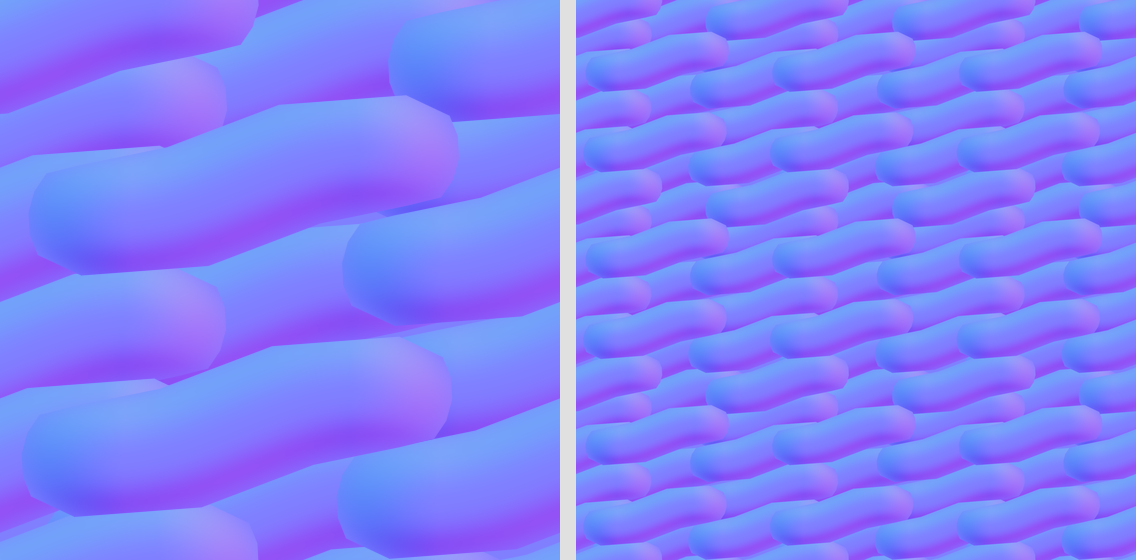
Left, the tile; right, the same tile 3 across and 3 down.
Write a WebGL 2 fragment shader that draws this texture map.

```glsl
#version 300 es
precision highp float;
// Tiling tangent-space normal map of overlapping, S-bent capsules.
// Two layers of jittered rows are painted back to front; each capsule has a
// low-poly outline and a smooth normal profile bent along its centreline.

uniform vec2 u_resolution;
out vec4 fragColor;

const float PI = 3.14159265;
const int LAYERS = 2;
const int ROWS = 5;                         // capsules per layer
const int OUTLINE_SIDES = 18;
const vec2 JITTER = vec2(0.20, 0.05);       // scatter of the centres
const float HALF_LENGTH = 0.28;             // centreline, without the caps
const float CAP_START = 0.20;               // where the ends begin to round off
const float CAP_LENGTH = 0.18;
const vec2 RADIUS = vec2(0.105, 0.114);     // cap reach, body half height
const float BEND_HEIGHT = 0.062;
const float BEND_REACH = 0.24;              // crest of the bend, droops beyond
const float TILT = 0.28;                    // strength of the normals
const float PROFILE = 2.35;                 // slope peaks inside the edge
const float GROOVE_DEPTH = 0.12;            // extra tilt on the lower flank
const float GROOVE_CENTRE = -0.64;
const float GROOVE_WIDTH = 0.23;
const vec3 FLAT_NORMAL = vec3(0.0, 0.0, 1.0);

vec2 hash2(vec2 cell) {
    vec3 h = fract(cell.xyx * vec3(0.1031, 0.1030, 0.0973));
    h += dot(h, h.yzx + 33.33);
    return fract((h.xx + h.yz) * h.zy);
}

// Height and direction of the S-shaped centreline.
float bend(float x) {
    return BEND_HEIGHT * sin(x / BEND_REACH * PI * 0.5);
}

vec2 bendDirection(float x) {
    float rate = PI * 0.5 / BEND_REACH;
    return normalize(vec2(1.0, BEND_HEIGHT * rate * cos(x * rate)));
}

// Turns a vector from the frame of the centreline into the canvas.
vec2 turn(vec2 v, vec2 along) {
    return v.x * along + v.y * vec2(-along.y, along.x);
}

// Corner of the outline: a ring pulled apart along the centreline.
vec2 outlineCorner(int i) {
    float angle = 2.0 * PI * float(i) / float(OUTLINE_SIDES);
    vec2 dir = vec2(cos(angle), sin(angle));
    float x = HALF_LENGTH * clamp(1.7 * dir.x, -1.0, 1.0);
    return vec2(x, bend(x)) + turn(RADIUS * dir, bendDirection(x));
}

// Signed distance to the polygonal outline, negative inside.
float outlineDistance(vec2 p) {
    float nearest = 1.0;
    float side = 1.0;
    vec2 a = outlineCorner(OUTLINE_SIDES - 1);
    for (int i = 0; i < OUTLINE_SIDES; i++) {
        vec2 b = outlineCorner(i);
        vec2 edge = b - a;
        vec2 toP = p - a;
        vec2 gap = toP - edge * clamp(dot(toP, edge) / dot(edge, edge), 0.0, 1.0);
        nearest = min(nearest, dot(gap, gap));
        bool crosses = (a.y > p.y) != (b.y > p.y);
        if (crosses && toP.x < edge.x * toP.y / edge.y) side = -side;
        a = b;
    }
    return side * sqrt(nearest);
}

// Normal from the offset to the centreline, turned along its slope.
vec3 capsuleNormal(vec2 p) {
    vec2 along = bendDirection(p.x);
    float beyondEnd = (p.x - clamp(p.x, -CAP_START, CAP_START)) / CAP_LENGTH;
    vec2 offset = vec2(beyondEnd, (p.y - bend(p.x)) * along.x / RADIUS.y);
    float reach = max(length(offset), 1e-4);
    float rise = sin(min(PROFILE * reach * sqrt(reach), PI));
    vec2 tilt = TILT * rise * offset / reach;

    float groove = (offset.y - GROOVE_CENTRE) / GROOVE_WIDTH;
    tilt.y -= GROOVE_DEPTH * exp(-groove * groove - 1.5 * offset.x * offset.x);

    tilt = turn(tilt, along);
    return vec3(tilt, sqrt(1.0 - dot(tilt, tilt)));
}

// Rows alternate between two columns half a row apart, so capsules interlock.
vec2 capsuleCentre(int layer, int row) {
    float column = mod(float(row + layer), 2.0);
    vec2 centre = vec2(0.5 - 0.5 * column, (float(row) + 0.5 * column + 0.3) / float(ROWS));
    return centre + JITTER * (hash2(vec2(row, layer) + 3.0) - 0.5);
}

void main() {
    vec2 uv = gl_FragCoord.xy / u_resolution;
    float pixel = 1.0 / min(u_resolution.x, u_resolution.y);
    vec3 normal = FLAT_NORMAL;

    // Paint back to front; every capsule wraps around the tile.
    for (int layer = 0; layer < LAYERS; layer++) {
        for (int i = 0; i < ROWS; i++) {
            int row = (2 * i) % ROWS;
            vec2 p = fract(uv - capsuleCentre(layer, row) + 0.5) - 0.5;
            if (abs(p.y) > RADIUS.y + BEND_HEIGHT + pixel) continue;
            float cover = 1.0 - smoothstep(-0.75 * pixel, 0.75 * pixel, outlineDistance(p));
            normal = mix(normal, capsuleNormal(p), cover);
        }
    }
    fragColor = vec4(0.5 + 0.5 * normalize(normal), 1.0);
}
```
